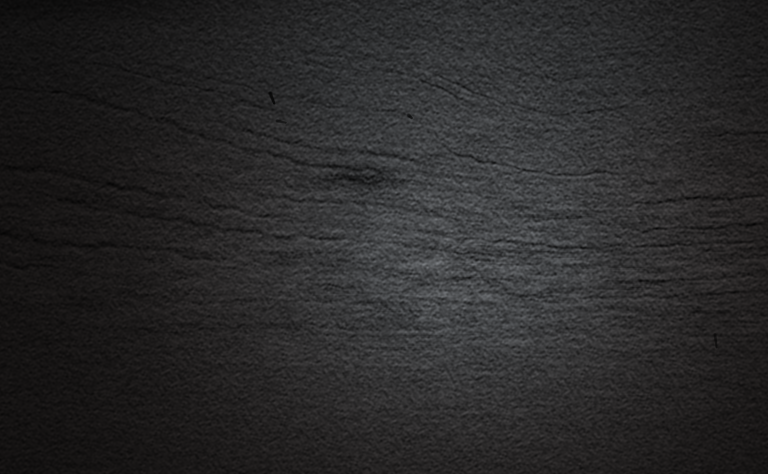
Give the GLSL for this texture, as a Shadertoy shader.

```glsl
// Dark embossed wood grain under a soft, off-centre vertical glow.
#define GLOW_CENTER vec2(0.61, 0.48)
#define GLOW_GAIN 0.212
#define BASE_LEVEL 0.064
#define GRAIN_SCALE 190.0
#define GRAIN_DEPTH 0.40
#define STREAK_DEPTH 0.36
#define CREASE_DEPTH 0.36
#define CREASE_ROWS 28.0
#define CREASE_WIDTH 0.0029
#define COOL_TINT vec3(0.975, 1.0, 1.03)
#define WARM_TINT vec3(1.08, 0.98, 0.96)

float hash(vec2 p) {
    vec3 q = fract(p.xyx * 0.1031);
    q += dot(q, q.yzx + 33.33);
    return fract((q.x + q.y) * q.z);
}

float noise(vec2 p) {
    vec2 cell = floor(p), f = fract(p);
    f = f * f * (3.0 - 2.0 * f);
    return mix(mix(hash(cell), hash(cell + vec2(1, 0)), f.x),
               mix(hash(cell + vec2(0, 1)), hash(cell + vec2(1, 1)), f.x), f.y);
}

float fbm(vec2 p) {
    float sum = 0.0, amp = 0.5;
    for (int i = 0; i < 4; i++) {
        sum += amp * noise(p);
        p = p * 2.03 + 17.1;
        amp *= 0.5;
    }
    return sum;
}

float blob(vec2 p, vec2 center, vec2 radius) {
    vec2 d = (p - center) / radius;
    return exp(-dot(d, d));
}

// Height across the fibres: they fall from the upper left and level out.
float fibreHeight(vec2 uv) {
    float upper = clamp((uv.y - 0.3) / 0.5, 0.0, 1.0);
    float bend = 0.38 * max(0.73 - uv.x, 0.0) + 0.13 * max(uv.x - 0.73, 0.0);
    bend -= 0.5 * max(0.22 - uv.x, 0.0) * max(0.22 - uv.x, 0.0);
    bend += 0.03 * exp(-pow((uv.x - 0.52) / 0.08, 2.0));
    float wave = (fbm(uv * vec2(7.0, 4.0)) - 0.47) * 0.03;
    return uv.y - bend * upper + wave;
}

// Thin furrows of varied strength, each with a lit lower lip.
float creases(vec2 uv, float height) {
    float row = floor(height * CREASE_ROWS), sum = 0.0;
    for (float i = -1.0; i <= 1.0; i++) {
        float id = row + i;
        float center = (id + 0.15 + 0.7 * hash(vec2(id, 4.7))) / CREASE_ROWS;
        float ragged = (noise(vec2(uv.x * 75.0, id * 7.0)) - 0.5) * 0.006;
        float d = (height - center + ragged) / CREASE_WIDTH;
        float broken = smoothstep(0.36, 0.7, noise(vec2(uv.x * 4.5 + id * 3.7, id)));
        broken *= 0.5 + 0.8 * noise(vec2(uv.x * 40.0, id * 5.3));
        sum += broken * (exp(-d * d) - 0.4 * exp(-(d + 2.0) * (d + 2.0)));
    }
    return sum;
}

// Small tapered nick from a to b.
float nick(vec2 p, vec2 a, vec2 b, float width) {
    vec2 ab = b - a;
    float t = clamp(dot(p - a, ab) / dot(ab, ab), 0.0, 1.0);
    return 1.0 - smoothstep(width * 0.2, width * (1.0 - 0.4 * t), length(p - a - ab * t));
}

void mainImage(out vec4 fragColor, in vec2 fragCoord) {
    vec2 uv = fragCoord / iResolution.xy;
    float aspect = iResolution.x / iResolution.y;
    vec2 p = vec2(uv.x * aspect, uv.y);
    float height = fibreHeight(uv);

    // Glow: a tall soft column with a brighter core.
    vec2 d = uv - GLOW_CENTER;
    d /= vec2(d.x < 0.0 ? 0.35 : 0.31, d.y < 0.0 ? 0.47 : 0.66);
    float glow = exp(-dot(d, d));
    float light = BASE_LEVEL + GLOW_GAIN * glow;
    light += 0.032 * blob(uv, vec2(0.61, 0.4), vec2(0.12, 0.17));
    light += 0.022 * blob(uv, vec2(0.93, 0.62), vec2(0.25, 0.38));
    light *= 1.0 - 0.3 * smoothstep(0.93, 1.0, uv.y) * smoothstep(0.5, 0.0, uv.x);

    // Pebbled surface: fine speckle, with coarser slanted relief near the top.
    vec2 q = vec2(p.x * 0.8 + p.y * 0.45, p.y * 0.9 - p.x * 0.45) * GRAIN_SCALE;
    float relief = noise(q) - noise(q + vec2(0.5, 0.8));
    relief += 0.9 * (noise(q * 1.13 + 9.0) - 0.5);
    float top = smoothstep(0.6, 0.9, uv.y);
    relief += 0.5 * top * (noise(q * 0.55) - noise(q * 0.55 + vec2(0.35, 0.7)));

    // Short and long fibres, strongest through the middle band.
    float fibre = mix(uv.y, height, 0.4);
    float band = 0.2 + 0.8 * blob(vec2(uv.y), vec2(0.45), vec2(0.32));
    band *= 0.6 + 0.4 * smoothstep(0.2, 0.6, uv.x);
    float streak = noise(vec2(p.x * 10.0, fibre * 150.0)) - 0.5;
    streak += 0.9 * (noise(vec2(p.x * 30.0 + 5.0, fibre * 190.0)) - 0.5);
    streak -= 0.5 * smoothstep(0.66, 0.9, noise(vec2(p.x * 6.0 + 3.0, fibre * 120.0)));
    float knot = blob(uv, vec2(0.52, 0.53), vec2(0.075, 0.07));
    streak *= band * (1.0 - 0.65 * knot);

    float creaseZone = smoothstep(0.2, 0.45, uv.y) * smoothstep(0.93, 0.8, uv.y);
    creaseZone *= 1.0 - 0.75 * knot;
    float shade = 1.0 + GRAIN_DEPTH * relief + STREAK_DEPTH * streak;
    shade -= CREASE_DEPTH * creaseZone * creases(uv, height);
    shade += 0.1 * (fbm(p * vec2(5.0, 16.0)) - 0.47);

    // Knot: pale heart, curved rim and the dark smudge above it.
    shade += 0.13 * blob(uv, vec2(0.5, 0.52), vec2(0.02, 0.06));
    float rim = length((uv - vec2(0.52, 0.51)) / vec2(0.065, 0.085)) - 1.0;
    shade += 0.1 * exp(-rim * rim * 60.0) * smoothstep(0.5, 0.57, uv.x);
    float smudge = blob(uv, vec2(0.475, 0.62), vec2(0.065, 0.02));
    shade -= 0.65 * smudge * noise(vec2(p.x * 32.0, uv.y * 110.0));

    // Scattered dark nicks.
    vec2 stretch = vec2(aspect, 1.0);
    float nicks = nick(p, vec2(0.352, 0.803) * stretch, vec2(0.357, 0.782) * stretch, 0.006);
    nicks += 0.7 * nick(p, vec2(0.361, 0.745) * stretch, vec2(0.372, 0.741) * stretch, 0.005);
    nicks += 0.8 * nick(p, vec2(0.532, 0.757) * stretch, vec2(0.536, 0.751) * stretch, 0.006);
    nicks += 0.7 * nick(p, vec2(0.931, 0.294) * stretch, vec2(0.933, 0.267) * stretch, 0.005);
    shade *= 1.0 - 0.75 * min(nicks, 1.0);

    // Cool in the light and along the top, warm in the shadows.
    float cool = clamp(glow * 1.15 + 0.4 * top, 0.0, 1.0);
    vec3 color = light * max(shade, 0.15) * mix(WARM_TINT, COOL_TINT, cool);
    fragColor = vec4(clamp(color, 0.0, 1.0), 1.0);
}
```
